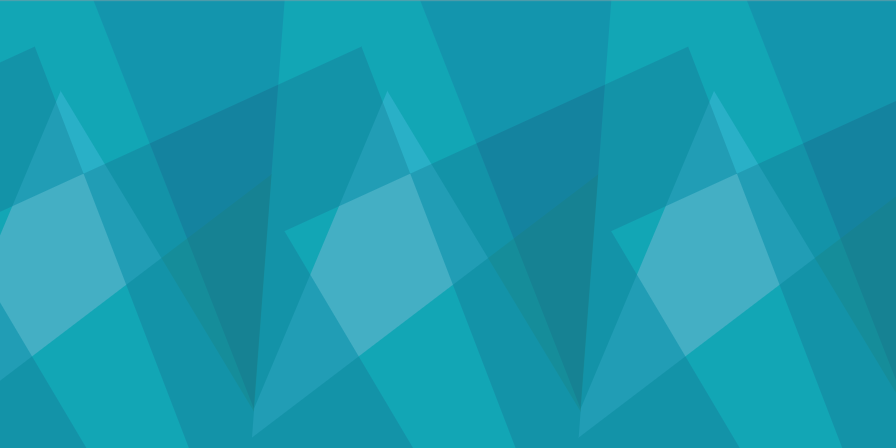
Write a Shadertoy shader that draws this background.

```glsl
// Overlapping translucent teal facets: a motif of a slanted band, a hanging wedge
// and a bow-tie facet, repeated sideways. Each shape is an intersection of
// half-planes; the layers are then blended by how the shapes overlap.

// Lengths are fractions of the canvas height, measured from the top left.
const float PERIOD = 0.7292;
const int REACH = 3;              // motifs that can touch one point
const float RIM_WIDTH = 0.0026;

const vec2 BAND_CORNER = vec2(0.635, 0.516);
const vec2 BAND_PEAK   = vec2(1.536, 0.104);
const vec2 BAND_RIGHT  = vec2(1.880, 1.0);
const vec2 BAND_LEFT   = vec2(0.922, 1.0);

const vec2 WEDGE_LEFT  = vec2(0.9375, 0.0);
const vec2 WEDGE_RIGHT = vec2(1.3646, 0.0);
const vec2 WEDGE_TIP   = vec2(1.2956, 0.9115);

const vec2 FACET_APEX  = vec2(0.8646, 0.2031);
const vec2 FACET_RIGHT = vec2(1.2917, 0.9115);
const vec2 FACET_WING  = vec2(1.3333, 0.3906);
const vec2 FACET_FOOT  = vec2(0.5625, 0.9766);
const vec2 FACET_HEEL  = vec2(0.5650, 0.9170);
const vec2 SEAM_TOP    = vec2(0.6354, 0.0);

const vec3 TEAL       = vec3(0.07, 0.65, 0.71);
const vec3 BAND_TEAL  = vec3(0.075, 0.575, 0.66);
const vec3 WEDGE_BLUE = vec3(0.075, 0.585, 0.68);
const vec3 DEEP_BLUE  = vec3(0.08, 0.515, 0.625);
const vec3 FACET_TIP  = vec3(0.16, 0.69, 0.78);
const vec3 FACET_BLUE = vec3(0.13, 0.615, 0.71);
const vec3 FACET_PALE = vec3(0.265, 0.685, 0.77);
const vec3 SHADE      = vec3(0.10, 0.49, 0.43);
const vec3 RIM        = vec3(0.45, 0.62, 0.66);
const float SHADE_ALPHA = 0.25;
const float RIM_ALPHA   = 0.6;

// Signed distance to line a-b, positive on the right when walking from a to b
float side(vec2 p, vec2 a, vec2 b) {
    vec2 d = normalize(b - a);
    return dot(p - a, vec2(-d.y, d.x));
}

// Antialiased coverage of a signed distance, positive inside
float cover(float d) {
    return clamp(d * iResolution.y + 0.5, 0.0, 1.0);
}

float bandShape(vec2 p) {
    float d = min(side(p, BAND_CORNER, BAND_PEAK), side(p, BAND_PEAK, BAND_RIGHT));
    return cover(min(d, side(p, BAND_LEFT, BAND_CORNER)));
}

float wedgeShape(vec2 p) {
    return cover(min(side(p, WEDGE_RIGHT, WEDGE_TIP), side(p, WEDGE_TIP, WEDGE_LEFT)));
}

// Light half (x) and shaded half (y) of the self-crossing facet
vec2 facetShape(vec2 p) {
    vec2 nextMotif = vec2(PERIOD, 0.0);
    float slope = side(p, FACET_APEX, FACET_RIGHT);
    float base = side(p, FACET_WING, FACET_FOOT);
    float left = min(side(p, FACET_HEEL, FACET_APEX), side(p, FACET_FOOT, SEAM_TOP));
    float seam = side(p, SEAM_TOP + nextMotif, FACET_FOOT + nextMotif);
    return vec2(cover(min(min(slope, base), left)),
                cover(min(min(-slope, -base), seam)));
}

void mainImage(out vec4 fragColor, in vec2 fragCoord) {
    vec2 p = vec2(fragCoord.x, iResolution.y - fragCoord.y) / iResolution.y;

    // Gather the coverage of all motifs reaching this point
    float bands = 0.0;
    float wedge = 0.0;
    vec2 facet = vec2(0.0);
    for (int i = 0; i < REACH; i++) {
        vec2 q = vec2(mod(p.x, PERIOD) + float(i) * PERIOD, p.y);
        bands += bandShape(q);
        wedge = max(wedge, wedgeShape(q));
        facet = max(facet, facetShape(q));
    }
    float anyBand = min(bands, 1.0);
    float crossing = clamp(bands - 1.0, 0.0, 1.0);

    // Bands cancel where two of them cross; wedges deepen them
    float single = anyBand - crossing;
    vec3 color = mix(TEAL, BAND_TEAL, single);
    color = mix(color, mix(WEDGE_BLUE, DEEP_BLUE, single), wedge);

    // Facets: lit half, then shaded half
    vec3 lit = mix(mix(FACET_TIP, FACET_BLUE, anyBand), FACET_PALE, crossing);
    color = mix(color, lit, facet.x);
    color = mix(color, SHADE, SHADE_ALPHA * facet.y);

    // Fine pale rim along the top
    color = mix(color, RIM, RIM_ALPHA * cover(RIM_WIDTH - p.y));
    fragColor = vec4(color, 1.0);
}
```
